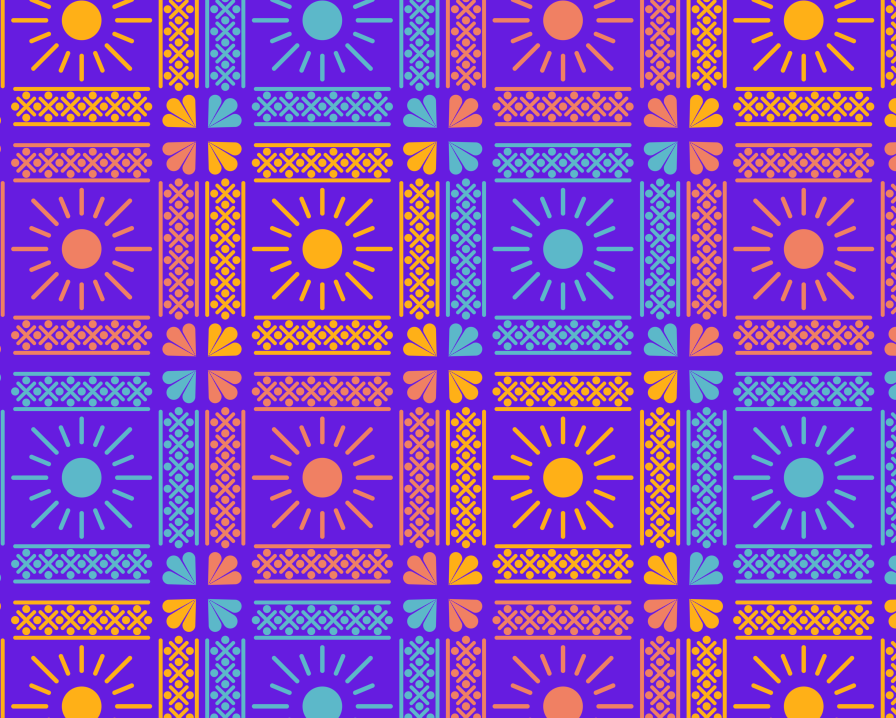
Write a Shadertoy shader that draws this pattern.

```glsl
const float CANVAS_WIDTH = 768.0;            // design units across the canvas
const vec2 TILE_SIZE = vec2(206.3, 196.0);
const vec2 FIRST_SUN = vec2(70.0, 10.0);
const float LATTICE_STEP = 19.0;
const float PI = 3.14159;

const vec3 VIOLET = vec3(0.40, 0.11, 0.88);
const vec3 AMBER = vec3(1.00, 0.69, 0.09);
const vec3 AQUA = vec3(0.36, 0.72, 0.79);
const vec3 CORAL = vec3(0.94, 0.50, 0.39);

vec2 direction(float angle) {
    return vec2(cos(angle), sin(angle));
}

float strokeDistance(vec2 p, vec2 a, vec2 b, float halfWidth) {
    vec2 ab = b - a;
    float t = clamp(dot(p - a, ab) / dot(ab, ab), 0.0, 1.0);
    return length(p - a - ab * t) - halfWidth;
}

// Petal growing from a point at the origin to a round end
float petalDistance(vec2 p, float angle, float reach, float radius) {
    vec2 axis = direction(angle);
    vec2 q = vec2(abs(dot(p, vec2(-axis.y, axis.x))), dot(p, axis));
    float slope = radius / reach;
    float side = sqrt(1.0 - slope * slope);
    float k = dot(q, vec2(slope, side));
    if (k < 0.0) return length(q);
    if (k > side * reach) return length(q - vec2(0.0, reach)) - radius;
    return dot(q, vec2(side, -slope));
}

// Disc with rays, folded into one quadrant
float sunDistance(vec2 p, float discRadius) {
    p = abs(p);
    float d = length(p) - discRadius;
    for (int i = 0; i <= 4; i++) {
        float tip = i % 2 == 1 ? 46.5 : (i == 4 ? 50.5 : 58.5);
        vec2 ray = direction(float(i) * PI / 8.0);
        d = min(d, strokeDistance(p, ray * 30.5, ray * tip, 1.9));
    }
    return d;
}

// Border strip: x runs along it, y across it
float bandDistance(vec2 p, float railOffset, float halfLength) {
    vec2 rail = vec2(halfLength, railOffset);
    float d = strokeDistance(abs(p), vec2(0.0, rail.y), rail, 1.7);

    // Dots on the centre line
    float dotCell = clamp(round(p.x / LATTICE_STEP), -3.0, 3.0);
    d = min(d, length(p - vec2(dotCell * LATTICE_STEP, 0.0)) - 3.5);

    // Crosses with a dot above and below
    float crossCell = clamp(floor(p.x / LATTICE_STEP), -3.0, 2.0);
    vec2 q = abs(p - vec2((crossCell + 0.5) * LATTICE_STEP, 0.0));
    d = min(d, strokeDistance(q, vec2(0.0), vec2(6.9), 1.6));
    return min(d, length(q - vec2(0.0, LATTICE_STEP * 0.5)) - 3.4);
}

// Three petals opening from the outer corner towards the sun
float fanDistance(vec2 p) {
    float d = petalDistance(p, PI / 4.0, 27.0, 6.2);
    d = min(d, petalDistance(p, PI / 12.0, 24.0, 5.6));
    return min(d, petalDistance(p, PI * 5.0 / 12.0, 23.5, 5.5));
}

float tileDistance(vec2 p) {
    vec2 q = abs(p);
    float d = sunDistance(p, 17.0);
    d = min(d, bandDistance(vec2(p.x, q.y - 73.9), 15.1, 57.0));
    d = min(d, bandDistance(vec2(p.y, q.x - 83.2), 15.5, 56.5));
    return min(d, fanDistance(vec2(98.0, 92.0) - q));
}

// Three colours cycling along the diagonals
vec3 tileColor(vec2 cell) {
    float index = mod(cell.x + cell.y, 3.0);
    return index < 0.5 ? AMBER : (index < 1.5 ? AQUA : CORAL);
}

void mainImage(out vec4 fragColor, in vec2 fragCoord) {
    float pixel = CANVAS_WIDTH / iResolution.x;
    vec2 p = fragCoord * pixel - FIRST_SUN;
    vec2 cell = round(p / TILE_SIZE);
    float d = tileDistance(p - cell * TILE_SIZE);
    float ink = 1.0 - smoothstep(-0.7 * pixel, 0.7 * pixel, d);
    fragColor = vec4(mix(VIOLET, tileColor(cell), ink), 1.0);
}
```
